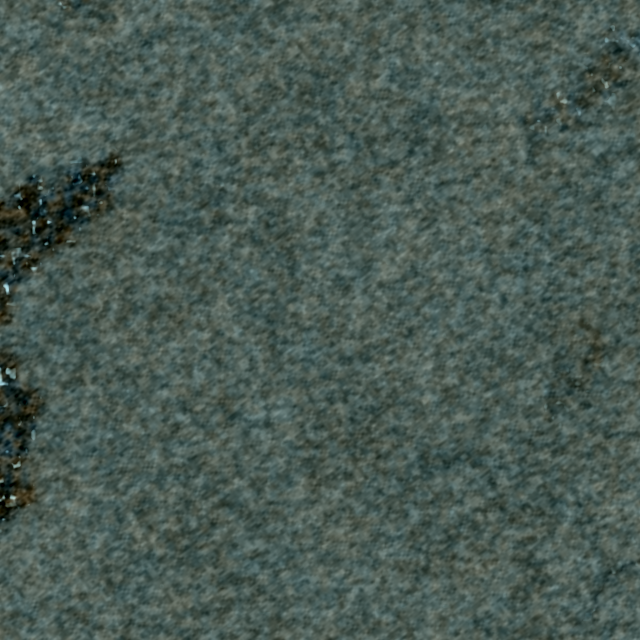
A Shadertoy shader for this texture:

```glsl
// Weathered grey-green stone: fine slanted grain with dark, glinting pitted patches.

float hash(vec2 cell) {
    uvec2 q = uvec2(ivec2(cell) + 4096) * uvec2(1597u, 3812u);
    uint n = (q.x ^ (q.y * 747u)) * 277803u;
    n = (n ^ (n >> 15)) * 73244u + n;
    n = (n ^ (n >> 13)) * 265443u;
    return float((n ^ (n >> 16)) & 65535u) / 65535.0;
}

// Smooth value noise, centred on zero
float noise(vec2 p) {
    vec2 i = floor(p), f = fract(p);
    f = f * f * (3.0 - 2.0 * f);
    float low = mix(hash(i), hash(i + vec2(1, 0)), f.x);
    float high = mix(hash(i + vec2(0, 1)), hash(i + vec2(1, 1)), f.x);
    return mix(low, high, f.y) - 0.5;
}

mat2 rotation(float angle) {
    float c = cos(angle), s = sin(angle);
    return mat2(c, -s, s, c);
}

// Soft capsule from a to b
float blot(vec2 p, vec2 a, vec2 b, float radius) {
    vec2 ab = b - a;
    float t = clamp(dot(p - a, ab) / dot(ab, ab), 0.0, 1.0);
    return 1.0 - smoothstep(-0.015, 0.015, length(p - a - ab * t) - radius);
}

// Amount of pitting: strong at the left edge, faint elsewhere
float pitting(vec2 p) {
    vec2 q = p + 0.045 * vec2(noise(p * 22.0), noise(p * 22.0 + 50.0))
               + 0.025 * vec2(noise(p * 60.0 + 9.0), noise(p * 60.0 + 80.0));
    float pits = blot(q, vec2(-0.02, 0.53), vec2(0.14, 0.72), 0.035);
    pits = max(pits, blot(q, vec2(-0.02, 0.64), vec2(0.04, 0.67), 0.04));
    pits = max(pits, blot(q, vec2(0.0, 0.22), vec2(0.015, 0.40), 0.035));
    pits = max(pits, 0.8 * blot(q, vec2(0.14, 1.01), vec2(0.20, 1.01), 0.02));
    pits = max(pits, 0.4 * blot(q, vec2(0.85, 0.81), vec2(0.98, 0.92), 0.03));
    pits = max(pits, 0.3 * blot(q, vec2(0.34, 0.66), vec2(0.36, 0.70), 0.015));
    pits = max(pits, 0.25 * blot(q, vec2(0.88, 0.38), vec2(0.93, 0.45), 0.025));
    return max(pits, 0.6 * blot(q, vec2(0.90, 0.0), vec2(1.01, 0.14), 0.004));
}

void mainImage(out vec4 fragColor, in vec2 fragCoord) {
    vec2 p = fragCoord / iResolution.y;
    float pits = pitting(p);

    // Grain octaves, each turned a little and stretched along the slant
    float grain = 0.0;
    float frequency = 68.0;
    for (int k = 0; k < 3; k++) {
        vec2 slanted = rotation(0.35 + 0.3 * float(k - 1)) * p;
        float weight = k == 1 ? 0.17 : 0.13;
        grain += weight * noise(slanted * vec2(0.85, 1.15) * frequency + 31.0 * float(k));
        frequency *= 1.8;
    }
    float mottling = 0.05 * noise(p * 14.0 + 5.0) + 0.03 * noise(p * 5.0 + 17.0);

    // Stone colour with slight rust and teal shifts
    float warmth = noise(p * 75.0 + 140.0) + 0.5 * noise(p * 18.0 + 200.0);
    vec3 stone = vec3(0.298, 0.363, 0.337) + grain + mottling;
    stone += warmth * vec3(0.045, -0.005, -0.04);

    // Dark, contrasty pit floor
    vec3 pit = vec3(0.135, 0.165, 0.125) + 1.5 * grain;
    pit += warmth * vec3(0.13, 0.0, -0.12);
    vec3 color = mix(stone, pit, pits);

    // Pale bluish glints, dense in the pits and rare outside
    float sparkle = noise(p * 95.0 + 300.0) + 0.5 * noise(p * 170.0 + 400.0);
    float glint = smoothstep(0.25, 0.62, sparkle);
    color += glint * mix(0.05, 0.6, pits) * vec3(0.72, 0.92, 1.0);

    fragColor = vec4(clamp(color, 0.0, 1.0), 1.0);
}
```
